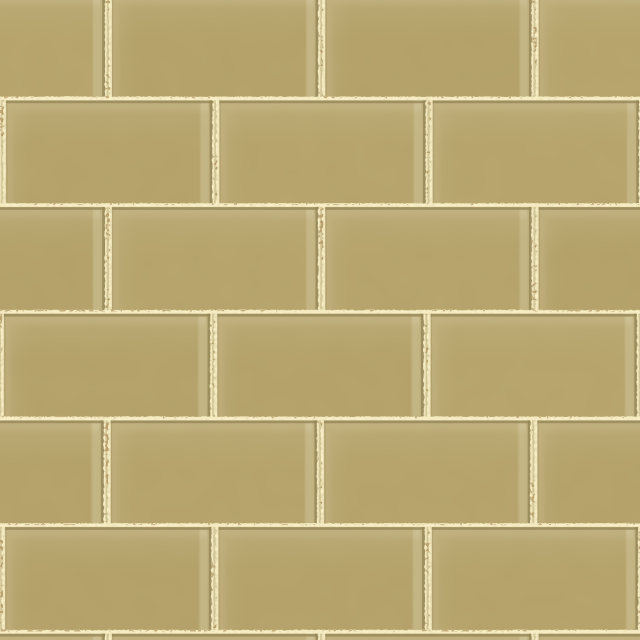
Give the GLSL for this pattern, as a three.js fragment shader.

```glsl
// Glossy olive-tan glass bricks in running bond with worn cream grout
varying vec2 vUv;

float hash(vec2 p) {
  return fract(sin(dot(p, vec2(127.1, 311.7))) * 43758.55);
}

vec2 gradient(vec2 cell, float period) {
  float angle = 6.2832 * hash(mod(cell, period));
  return vec2(cos(angle), sin(angle));
}

// Gradient noise that wraps after a whole number of cells
float noise(vec2 p, float period) {
  vec2 i = floor(p), f = fract(p), e = vec2(0.0, 1.0);
  vec2 u = f * f * f * (f * (f * 6.0 - 15.0) + 10.0);
  float low = mix(dot(gradient(i, period), f),
                  dot(gradient(i + e.yx, period), f - e.yx), u.x);
  float high = mix(dot(gradient(i + e.xy, period), f - e.xy),
                   dot(gradient(i + e.yy, period), f - e.yy), u.x);
  return mix(low, high, u.y);
}

// Soft-edged strip between two positions
float strip(float x, float from, float to) {
  return smoothstep(from - 0.007, from + 0.007, x)
       * (1.0 - smoothstep(to - 0.007, to + 0.007, x));
}

void main() {
  // Brick layout: one unit is a course height, a brick is two units long
  vec2 p = vUv * 6.0 - vec2(0.012, 0.078);
  float course = floor(p.y);
  float courseId = mod(course, 6.0);
  p.x += mod(course, 2.0) + 0.024 * (hash(vec2(courseId, 4.0)) - 0.5);
  vec2 brickId = vec2(mod(floor(p.x / 2.0), 3.0), courseId);
  vec2 q = vec2(mod(p.x, 2.0), fract(p.y));
  float left = q.x, right = 2.0 - q.x, top = 1.0 - q.y;
  float seamX = q.x > 1.0 ? q.x - 2.0 : q.x;
  float seamY = q.y > 0.5 ? q.y - 1.0 : q.y;

  // Wear
  float grain = noise(vUv * 170.0, 170.0);
  float patches = noise(vUv * 14.0 + 0.37, 14.0);
  float specks = smoothstep(0.22, 0.42, grain + 0.5 * patches);

  // Glass face with a faint sheen toward the upper left
  vec3 shine = vec3(0.77, 0.71, 0.52);
  vec3 color = vec3(0.71, 0.64, 0.42) + 0.012 * (hash(brickId) - 0.5);
  color += 0.006 * noise(vUv * 24.0, 24.0);
  float sheen = 0.28 * (1.0 - smoothstep(0.05, 0.5, top))
              + 0.25 * (1.0 - smoothstep(0.03, 0.3, left));
  color = mix(color, shine, sheen);

  // Bevels: soft along the top and left, crisper along the right
  float topBevel = 1.0 - smoothstep(0.06, 0.17, top);
  float leftBevel = 1.0 - smoothstep(0.06, 0.13, left);
  float rightBevel = 1.0 - smoothstep(0.125, 0.165, right);
  color = mix(color, shine, max(0.65 * topBevel, 0.4 * leftBevel));
  color = mix(color, shine, 0.8 * rightBevel);
  color = mix(color, vec3(0.83, 0.79, 0.63),
              rightBevel * (0.15 + 0.35 * topBevel) * strip(right, 0.075, 0.15));

  // Shadow lines beside the grout
  vec3 shadow = vec3(0.58, 0.52, 0.34);
  color = mix(color, shadow, 0.75 * strip(seamY, -0.046, -0.02));
  color = mix(color, shadow, 0.8 * strip(seamX, -0.058, -0.03));
  color = mix(color, shadow, 0.3 * strip(seamX, 0.034, 0.046));

  // Upright joints: two bright lips around a dull, pitted groove
  vec3 cream = vec3(0.98, 0.94, 0.78);
  vec3 stain = vec3(0.68, 0.57, 0.36);
  float ragged = 0.012 * grain;
  vec3 joint = mix(cream, vec3(0.91, 0.86, 0.69), 0.5 + 0.9 * grain);
  joint = mix(joint, vec3(0.79, 0.74, 0.55),
              0.8 * strip(seamX, -0.014 + ragged, 0.004 + ragged));
  joint = mix(joint, stain, 0.7 * specks * strip(seamX, -0.026, 0.014));
  color = mix(color, joint, strip(seamX, -0.033 + ragged, 0.032));

  // Level joints: one bright line with chipped edges
  vec3 bed = mix(cream, vec3(0.91, 0.86, 0.69), 0.25 + 0.6 * grain);
  bed = mix(bed, stain, 0.65 * specks * strip(seamY, 0.002, 0.03));
  color = mix(color, bed, strip(seamY, -0.018, 0.017 + ragged));

  gl_FragColor = vec4(color, 1.0);
}
```
